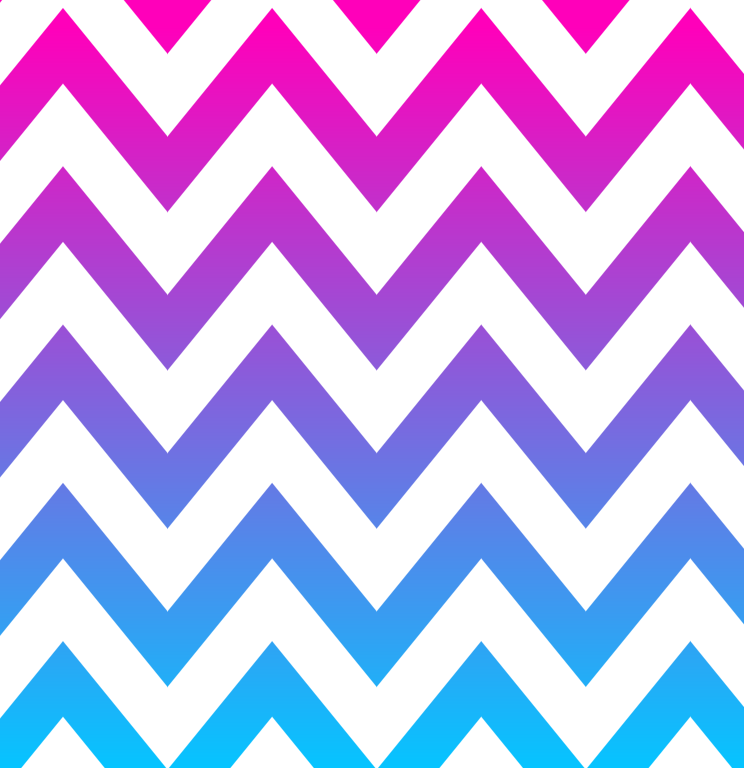
A WebGL 2 fragment shader for this pattern:

```glsl
#version 300 es
precision highp float;

uniform vec2 u_resolution;
out vec4 fragColor;

// Triangle wave: 0 on the peaks, 1 in the valleys.
float zigzag(float x) {
    return 2.0 * abs(fract(x + 0.5) - 0.5);
}

// Signed distance to the nearest chevron band, in canvas heights.
float chevronDistance(vec2 p) {
    float period = 0.2061;
    float drop = 0.1673 * zigzag((p.x - 0.0820) / 0.2723);
    float depth = 1.0 - p.y - 0.0104 - drop;

    // Centre each repeat on its band, then measure across the slope.
    float offset = (fract((depth - 0.0492) / period + 0.5) - 0.5) * period;
    float slope = 0.1673 / (0.5 * 0.2723);
    return (abs(offset) - 0.0492) / length(vec2(1.0, slope));
}

void main() {
    vec2 p = gl_FragCoord.xy / u_resolution.y;
    float pixel = 1.0 / u_resolution.y;

    // Vertical blend shared by all bands.
    vec3 pink = vec3(1.0, 0.0, 0.73);
    vec3 cyan = vec3(0.02, 0.77, 1.0);
    vec3 bandColor = mix(pink, cyan, clamp((0.965 - p.y) / 0.965, 0.0, 1.0));

    float band = 1.0 - smoothstep(-0.75 * pixel, 0.75 * pixel, chevronDistance(p));
    fragColor = vec4(mix(vec3(1.0), bandColor, band), 1.0);
}
```
